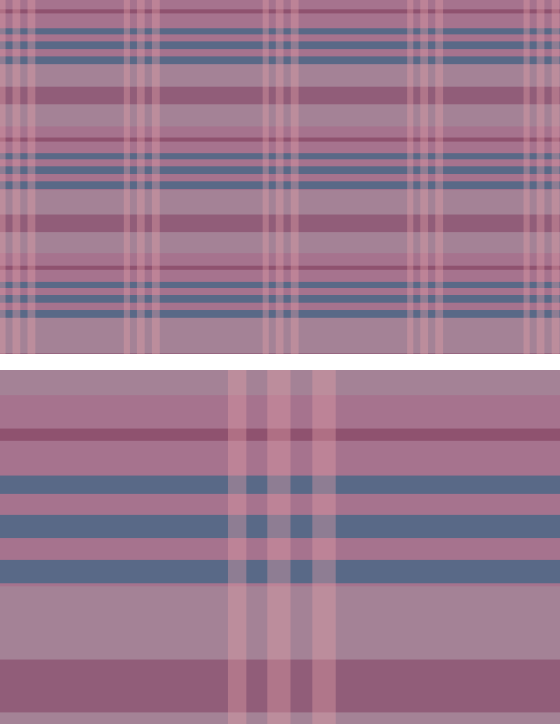
Top, the full canvas; bottom, a detail of the centre.
A Shadertoy shader for this pattern:

```glsl
const float CANVAS_HEIGHT = 486.0; // design units from bottom to top
const float ROW_PITCH = 176.0;
const float COLUMN_PITCH = 180.0;
const float GROUND_PITCH = 174.0;

const vec3 MAUVE = vec3(0.645, 0.51, 0.59);
const vec3 ROSE = vec3(0.65, 0.45, 0.555);
const vec3 SLATE = vec3(0.35, 0.41, 0.53);
const vec3 PLUM = vec3(0.57, 0.365, 0.475);
const vec3 WINE = vec3(0.56, 0.32, 0.435);
const vec3 PEACH = vec3(0.89, 0.62, 0.65);
const float PEACH_OPACITY = 0.38;

// Box-filtered coverage of a band of the given width.
float band(float x, float start, float width, float pixel) {
    float enter = clamp((x - start) / pixel + 0.5, 0.0, 1.0);
    float leave = clamp((x - start - width) / pixel + 0.5, 0.0, 1.0);
    return enter - leave;
}

// Three parallel stripes, the first slightly narrower.
float triplet(float x, float start, float pixel) {
    return band(x, start, 8.4, pixel)
         + band(x, start + 18.0, 10.6, pixel)
         + band(x, start + 38.6, 10.7, pixel);
}

// Horizontal bands, each row drifting a little from the even pitch.
vec3 weft(float y, float pixel) {
    float slateDrift[3] = float[3](2.8, -1.7, -1.0);
    float plumDrift[3] = float[3](0.0, -0.5, 14.0);
    vec3 color = MAUVE;
    for (int i = 0; i < 3; i++) {
        float row = float(i);
        float origin = row * ROW_PITCH;
        float rose = band(y, row * GROUND_PITCH - 0.5, 87.5, pixel);
        color = mix(color, ROSE, rose);
        color = mix(color, WINE, band(y, origin + 12.8, 5.6, pixel));
        color = mix(color, PLUM, band(y, origin + 119.0 + plumDrift[i], 24.2, pixel));
        color = mix(color, SLATE, triplet(y, origin + 36.0 + slateDrift[i], pixel));
    }
    return color;
}

// Coverage of the unevenly spaced vertical stripe groups.
float warp(float x, float pixel) {
    float drift[5] = float[5](-0.8, -10.0, 0.6, 19.0, -1.2);
    float coverage = 0.0;
    for (int i = 0; i < 5; i++) {
        coverage += triplet(x, float(i) * COLUMN_PITCH + drift[i], pixel);
    }
    return coverage;
}

void mainImage(out vec4 fragColor, in vec2 fragCoord) {
    float pixel = CANVAS_HEIGHT / iResolution.y;
    vec2 cloth = fragCoord * pixel;
    cloth.y = CANVAS_HEIGHT - cloth.y;

    // Translucent warp over opaque weft
    vec3 color = weft(cloth.y, pixel);
    color = mix(color, PEACH, PEACH_OPACITY * warp(cloth.x, pixel));
    fragColor = vec4(color, 1.0);
}
```
